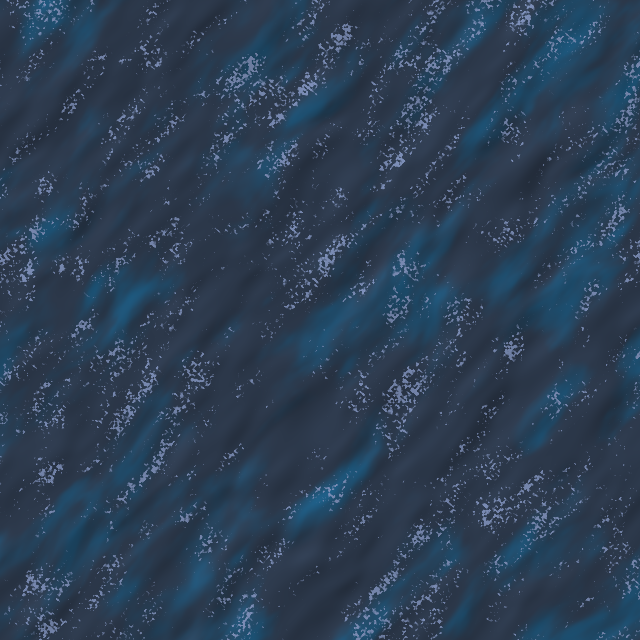
Give the GLSL for this texture, as a three.js fragment shader.

```glsl
// Dark slate-blue rock with diagonal folds, blue stains and clustered pale flecks.
varying vec2 vUv;

float hash(vec2 p) {
  vec3 q = fract(vec3(p.xyx) * 0.1031);
  q += dot(q, q.yzx + 33.33);
  return fract((q.x + q.y) * q.z);
}

float valueNoise(vec2 p) {
  vec2 cell = floor(p);
  vec2 f = fract(p);
  f = f * f * f * (f * (f * 6.0 - 15.0) + 10.0);
  float low = mix(hash(cell), hash(cell + vec2(1.0, 0.0)), f.x);
  float high = mix(hash(cell + vec2(0.0, 1.0)), hash(cell + vec2(1.0, 1.0)), f.x);
  return mix(low, high, f.y);
}

// Four octaves, normalised to 0..1; each one is turned a little to hide the grid.
float fbm(vec2 p) {
  float sum = 0.0;
  float weight = 0.5;
  for (int i = 0; i < 4; i++) {
    sum += weight * valueNoise(p);
    p = mat2(0.96, 0.28, -0.28, 0.96) * p * 2.05 + vec2(17.3, 41.9);
    weight *= 0.5;
  }
  return sum / 0.9375;
}

// Surface height, stretched along the x axis of the streak frame.
float foldHeight(vec2 p) {
  p = p * vec2(10.0, 22.0) + 60.0;
  return 0.7 * valueNoise(p) + 0.3 * valueNoise(mat2(0.96, 0.28, -0.28, 0.96) * p * 1.9);
}

void main() {
  // Streak frame: x runs along the folds, up and to the right.
  float angle = radians(50.0);
  vec2 along = vec2(cos(angle), sin(angle));
  vec2 streak = vec2(dot(vUv, along), dot(vUv, vec2(-along.y, along.x))) + 3.0;

  // Gentle bending keeps the streaks from running dead straight.
  vec2 bent = streak + 0.025 * vec2(valueNoise(streak * 9.0), valueNoise(streak * 9.0 + 31.0));

  // Base stone with soft blue stains.
  float stain = smoothstep(0.46, 0.92, fbm(bent * vec2(6.5, 17.0) + 120.0));
  vec3 color = mix(vec3(0.170, 0.217, 0.287), vec3(0.105, 0.325, 0.465), stain);

  // Relief lit from the upper left.
  float slope = foldHeight(bent) - foldHeight(bent + vec2(0.003, 0.012));
  float light = clamp(1.0 + 0.6 * slope, 0.8, 1.2);
  color *= light;

  // Fine grains gather into elongated clumps where the density is high.
  float density = fbm(bent * vec2(15.0, 34.0) + 200.0) - 0.5;
  float fine = valueNoise(streak * 340.0) - 0.5;
  float coarse = valueNoise(vUv * 190.0 + 7.0) - 0.5;
  float fleck = smoothstep(0.36, 0.66, 0.85 * fine + 0.45 * coarse + 1.5 * density);
  vec3 fleckColor = vec3(0.455, 0.52, 0.67) * mix(1.0, light, 0.5);
  color = mix(color, fleckColor, fleck);

  gl_FragColor = vec4(color, 1.0);
}
```
